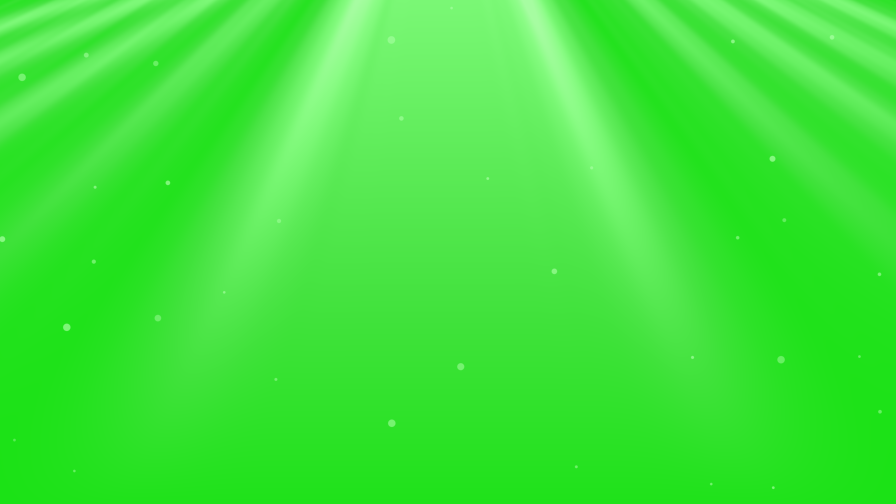
Write a WebGL 1 fragment shader that draws this background.

```glsl
precision highp float;
// Green backdrop: light shafts fanning down from above the top edge, with drifting specks.

uniform vec2 u_resolution;

const vec3 DEEP_GREEN = vec3(0.09, 0.885, 0.07);
const vec3 PALE_GREEN = vec3(0.65, 1.0, 0.63);
const float SOURCE_HEIGHT = 0.382; // light source above the top edge
const float SPECK_CELL = 0.2;

vec2 hash2(vec2 cell) {
  vec2 q = vec2(dot(cell, vec2(127.1, 311.7)), dot(cell, vec2(269.5, 183.3)));
  return fract(sin(q) * 4375.85);
}

float bell(float x) {
  return exp(-x * x);
}

// Soft shaft leaving the top edge at startX and widening with depth.
float shaft(vec2 p, float startX, float slope, float width) {
  float spread = width * (1.0 + 2.6 * p.y);
  return bell((p.x - startX - slope * p.y) / spread);
}

// Fan of slanted shafts on one side; p.x grows outwards.
float sideShafts(vec2 p, float startX, float slopeStep) {
  float light = 0.0;
  for (int i = 0; i < 4; i++) {
    float n = float(i);
    float strength = 0.24 + 0.07 * min(n, 1.0);
    light += strength * shaft(p, startX + 0.125 * n, 1.05 + slopeStep * n, 0.042 + 0.004 * n);
  }
  return light;
}

// Layered sines across the fan angle.
float streaks(float fan) {
  return 0.5 * sin(fan * 31.0 + 0.8) + 0.3 * sin(fan * 57.0 + 2.0) + 0.2 * sin(fan * 93.0);
}

// One round speck per cell, with varied size and strength.
float specks(vec2 p, float pixel) {
  vec2 cell = floor(p / SPECK_CELL);
  vec2 place = 0.08 + 0.84 * hash2(cell);
  vec2 look = hash2(cell + 37.0);
  float radius = mix(0.0025, 0.008, look.x * look.x);
  float dist = length(p - (cell + place) * SPECK_CELL);
  float disc = 1.0 - smoothstep(radius - pixel, radius + pixel, dist);
  return disc * step(0.18, look.y) * mix(0.35, 0.75, look.y);
}

void main() {
  // x is measured from the light axis, y is depth below the top edge
  vec2 p = gl_FragCoord.xy / u_resolution.y;
  p = vec2(p.x - 0.495 * u_resolution.x / u_resolution.y, 1.0 - p.y);
  float fan = p.x / (p.y + SOURCE_HEIGHT);
  float fade = 1.0 - p.y;

  // Central cone with a brighter rim on each side
  float cone = 1.0 - smoothstep(0.45, 0.71, abs(fan));
  float light = 0.10 + 0.07 * fade;
  light += cone * (0.02 + 0.29 * fade);
  float rim = bell((abs(fan) - 0.44) / 0.085);
  light += 0.17 * rim * fade;

  // Outer shafts
  float outer = p.x < 0.0
    ? sideShafts(vec2(-p.x, p.y), 0.35, 0.62)
    : sideShafts(p, 0.395, 0.42);
  light += outer * pow(max(fade, 0.0), 1.4);

  // Fine streaks, weaker in the middle and with depth
  float streakMask = smoothstep(0.12, 0.4, abs(fan)) * fade * fade;
  light += 0.035 * streaks(fan) * streakMask;

  // Red and blue follow the light; green saturates sooner
  light = clamp(light, 0.09, 0.65);
  float green = 0.885 + 0.105 * smoothstep(0.22, 0.58, light);
  vec3 color = vec3(light, green, light - 0.02);
  color = max(color, DEEP_GREEN);

  color = mix(color, PALE_GREEN, specks(p, 0.75 / u_resolution.y));
  gl_FragColor = vec4(color, 1.0);
}
```
